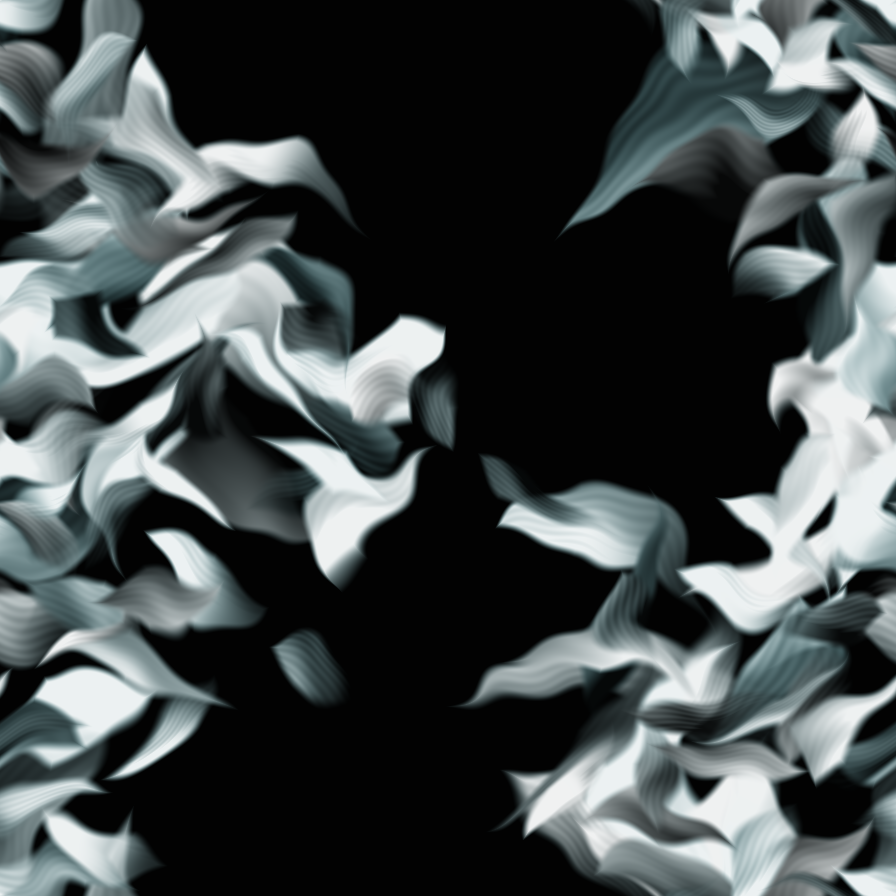
A Shadertoy shader for this pattern:

```glsl
const float TAU = 6.2831853;
const int   LAYERS = 4;
const float COARSE_GRID = 4.0;      // cells per canvas in the largest layer
const float GRID_STEP = 2.0;        // extra cells per finer layer
const float EDGE_SOFTNESS = 0.0065; // blur width in canvas units
const float WARP = 0.020;           // bending of the petals
const float STRAY_CHANCE = 0.05;    // lone petals in the dark gaps
const float STREAK = 0.035;         // faint brush streaks
const float TEAL_SHIFT = 0.065;     // loss of red in the midtones
const float WHITE_LEVEL = 0.945;
const vec3  BACKGROUND = vec3(0.008, 0.009, 0.009);
const vec2  HEART = vec2(0.42, 0.52);

vec4 hash4(vec3 p) {
    vec4 q = fract(p.xyzx * vec4(0.1031, 0.1030, 0.0973, 0.1099));
    q += dot(q, q.wzxy + 33.33);
    return fract((q.xxyz + q.yzzw) * q.zywx);
}

// Layered sines with whole periods, so that the canvas repeats
vec2 warp(vec2 p) {
    vec2 a = TAU * p;
    vec2 w = sin(2.0 * a.yx + vec2(0.7, 2.1) + sin(a));
    w += 0.5 * sin(5.0 * a.yx + vec2(3.9, 1.3) + 2.0 * sin(2.0 * a));
    w += 0.2 * sin(11.0 * a.yx + vec2(1.1, 4.6) + 2.0 * sin(4.0 * a));
    return p + WARP * w;
}

// Where petals crowd together: both sides and a small heart
float crowding(vec2 p) {
    vec2 a = TAU * p;
    float f = 0.55 * cos(a.x);
    f += 0.6 * sin(a.x) * cos(a.y - 0.6 * TAU);
    f -= 0.15 * cos(2.0 * (a.y - 0.45 * TAU));
    vec2 h = (p - HEART) / vec2(0.16, 0.12);
    f += 1.1 * exp(-dot(h, h));
    return smoothstep(-0.2, 0.25, f);
}

// Main direction of the petals
float flowAngle(vec2 p) {
    vec2 a = TAU * p;
    return 0.15 + 0.55 * sin(a.x + 2.6) + 0.45 * sin(2.0 * a.y + a.x);
}

// Returns tone, tint and cover of the petal that belongs to one cell
vec3 petal(vec2 p, vec2 cell, float grid, float layer) {
    vec3 id = vec3(mod(cell, grid), layer * 17.0 + 5.0);
    vec4 place = hash4(id);
    vec4 form = hash4(id + 41.0);
    vec4 look = hash4(id + 83.0);
    vec2 center = cell + place.xy;

    float chance = max(STRAY_CHANCE, crowding(fract(center / grid)));
    if (place.z > chance) return vec3(0.0);

    // Local axes: u runs from tail to tip, v across
    float angle = flowAngle(center / grid) + 2.4 * (place.w - 0.5);
    angle += 0.5 * TAU * step(0.5, look.w);
    vec2 axis = vec2(cos(angle), sin(angle));
    vec2 q = p - center;
    float halfLength = mix(0.5, 0.85, form.x);
    float halfWidth = mix(0.17, 0.34, form.y);
    float u = dot(q, axis) / halfLength;
    float v = dot(q, vec2(-axis.y, axis.x));
    v += (form.z - 0.5) * 0.6 * (u * u - 0.3);

    // Pointed outline with its widest place off the middle
    float peak = 0.9 * (form.w - 0.5);
    float t = u < peak ? (u + 1.0) / (1.0 + peak) : (1.0 - u) / (1.0 - peak);
    float outline = halfWidth * mix(t, t * (2.0 - t), look.z);
    float soft = EDGE_SOFTNESS * grid;
    float cover = smoothstep(soft, -soft, abs(v) - outline);

    // Some tails melt into the dark
    float tail = smoothstep(-1.0, 0.3, u);
    cover *= mix(1.0, tail, step(0.45, look.z) * 0.85);

    // Light falls across the petal, with soft folds along it
    float side = clamp(v / halfWidth, -1.0, 1.0);
    float tone = mix(0.12, 1.12, look.x);
    tone += 0.24 * side * sign(look.y - 0.4) + 0.16 * u;
    tone += 0.07 * sin(5.0 * u + 4.0 * side + TAU * look.w);
    tone += STREAK * sin(24.0 * side + 3.0 * u) * look.z;
    return vec3(clamp(tone, 0.03, WHITE_LEVEL), 0.3 + 1.4 * look.y, cover);
}

void mainImage(out vec4 fragColor, in vec2 fragCoord) {
    vec2 p = warp(fragCoord / min(iResolution.x, iResolution.y));
    float tone = 0.0;
    float tint = 1.0;

    // Paint large petals first, finer ones over them
    for (int i = 0; i < LAYERS; i++) {
        float layer = float(i);
        float grid = COARSE_GRID + GRID_STEP * layer;
        vec2 g = p * grid;
        for (int y = -1; y <= 1; y++)
        for (int x = -1; x <= 1; x++) {
            vec3 leaf = petal(g, floor(g) + vec2(x, y), grid, layer);
            tone = mix(tone, leaf.x, leaf.z);
            tint = mix(tint, leaf.y, leaf.z);
        }
    }

    // Grey scale that leans to teal in the midtones
    float teal = TEAL_SHIFT * 4.0 * tone * (1.0 - tone) * tint;
    vec3 color = vec3(tone - teal, tone, tone + 0.12 * teal);
    fragColor = vec4(max(color, BACKGROUND), 1.0);
}
```
